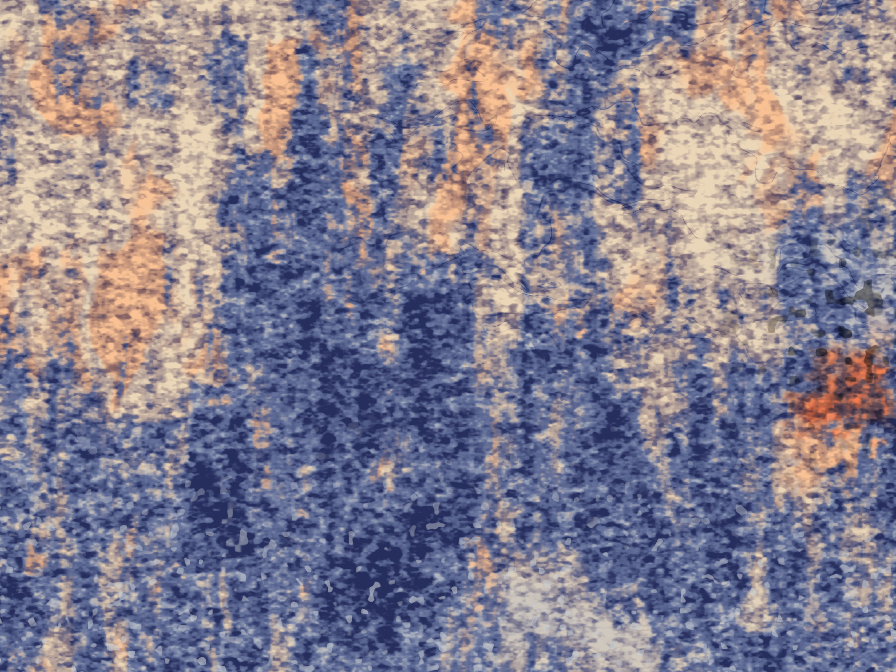
Give the GLSL for this texture, as a WebGL 2 fragment shader.

```glsl
#version 300 es
precision highp float;
uniform vec2 u_resolution;
out vec4 fragColor;

vec3 hash3(vec2 p) {
    vec3 q = fract(p.xyx * vec3(0.1031, 0.1030, 0.0973));
    q += dot(q, q.yxz + 33.33);
    return fract((q.xxy + q.yzz) * q.zyx);
}

// Smooth cellular noise: random values of scattered points, blended by distance
float cells(vec2 p) {
    vec2 cell = floor(p), local = p - cell;
    float sum = 0.0, total = 0.0;
    for (int y = -1; y <= 1; y++)
    for (int x = -1; x <= 1; x++) {
        vec2 offset = vec2(x, y);
        vec3 h = hash3(cell + offset + 100.0);
        vec2 d = offset + 0.15 + 0.7 * h.xy - local;
        float weight = exp(-6.0 * dot(d, d));
        sum += weight * (2.0 * h.z - 1.0);
        total += weight;
    }
    return sum / total;
}

float layers(vec2 p, int octaves) {
    float sum = 0.0, amp = 1.0;
    for (int i = 0; i < octaves; i++) {
        sum += amp * cells(p);
        p = p * 2.07 + vec2(17.3, 9.1);
        amp *= 0.58;
    }
    return sum;
}

float blob(vec2 p, vec2 centre, vec2 radius) {
    vec2 d = (p - centre) / radius;
    return exp(-dot(d, d));
}

// Broad layout: positive where pale plaster shows, negative where blue paint stays
float plasterLayout(vec2 p) {
    float v = mix(-0.34, 0.30, smoothstep(0.22, 0.66, p.y));
    v -= 0.55 * blob(p, vec2(0.62, 0.46), vec2(0.33, 0.20));
    v -= 0.42 * blob(p, vec2(0.45, 0.72), vec2(0.11, 0.13));
    v -= 0.50 * blob(p, vec2(0.93, 0.95), vec2(0.10, 0.09));
    v -= 0.40 * blob(p, vec2(0.84, 0.73), vec2(0.15, 0.06));
    v -= 0.25 * blob(p, vec2(1.33, 0.85), vec2(0.08, 0.20));
    v += 0.25 * blob(p, vec2(0.14, 0.72), vec2(0.20, 0.25));
    v += 0.25 * blob(p, vec2(0.12, 0.36), vec2(0.18, 0.12));
    v += 0.35 * blob(p, vec2(1.12, 0.82), vec2(0.18, 0.18));
    v += 0.35 * blob(p, vec2(0.71, 0.67), vec2(0.10, 0.06));
    v += 0.62 * blob(p, vec2(0.88, 0.06), vec2(0.18, 0.08));
    v += 0.35 * blob(p, vec2(1.22, 0.22), vec2(0.14, 0.16));
    return v;
}

void main() {
    vec2 p = gl_FragCoord.xy / u_resolution.y;
    vec2 warp = vec2(layers(p * 7.0, 3), layers(p * 7.0 + 40.0, 3));
    vec2 q = p + 0.035 * warp;

    // Worn patches, vertical runs and fine sideways grain
    float patches = layers(q * vec2(7.0, 8.0) + 5.0, 5);
    float runs = layers((p + 0.004 * warp) * vec2(27.0, 4.5) + 60.0, 4);
    float strands = cells(p * vec2(62.0, 12.0) + 21.0);
    float grain = layers(p * vec2(82.0, 135.0), 2);
    float chips = layers(p * vec2(34.0, 48.0) + 80.0, 2);

    float cover = plasterLayout(q) + 0.30 * patches + 0.34 * runs
                + 0.14 * strands + 0.14 * chips;

    // Broken, mostly level cracks
    float ridge = abs(layers(q * vec2(4.5, 11.0) + 31.0, 4));
    float crack = (1.0 - smoothstep(0.0, 0.10, ridge))
                * smoothstep(0.35, 0.60, p.y) * smoothstep(0.2, 0.8, p.x);

    float tone = 0.50 + 0.40 * cover + 0.27 * grain + 0.08 * chips - 0.20 * crack;
    float warmth = smoothstep(-0.26, 0.24, cover + 0.16 * grain - 0.15 * crack);

    // Pale mineral wash on the right and along the foot
    float wash = blob(q, vec2(1.29, 0.56), vec2(0.13, 0.10))
               + 0.7 * blob(q, vec2(0.80, 0.06), vec2(0.32, 0.09));
    warmth *= 1.0 - 0.75 * clamp(wash, 0.0, 1.0);
    tone += 0.10 * wash;

    // Blue paint from navy to grey, plaster from plum to cream
    vec3 paint = mix(vec3(0.15, 0.18, 0.37), vec3(0.37, 0.42, 0.59), smoothstep(0.0, 0.42, tone));
    paint = mix(paint, vec3(0.69, 0.72, 0.77), smoothstep(0.36, 0.85, tone));
    vec3 plaster = mix(vec3(0.27, 0.22, 0.34), vec3(0.51, 0.44, 0.49), smoothstep(0.05, 0.42, tone));
    plaster = mix(plaster, vec3(0.72, 0.64, 0.60), smoothstep(0.38, 0.64, tone));
    plaster = mix(plaster, vec3(0.92, 0.84, 0.72), smoothstep(0.60, 0.98, tone));

    // Ochre stains running down the plaster
    float stain = smoothstep(0.05, 0.75, layers(q * vec2(13.0, 5.0) + 90.0, 3));
    plaster = mix(plaster, plaster * vec3(1.08, 0.87, 0.74), 0.75 * stain);
    vec3 color = mix(paint, plaster, warmth);

    // Rust at the right edge, with dark pits around it
    float rust = blob(q, vec2(1.27, 0.40), vec2(0.08, 0.05));
    color = mix(color, color * vec3(1.0, 0.66, 0.54), smoothstep(0.2, 0.7, rust + 0.2 * chips));
    float pits = smoothstep(0.45, 0.75, cells(p * 70.0 + 11.0));
    color *= 1.0 - 0.5 * pits * blob(p, vec2(1.25, 0.50), vec2(0.14, 0.16));

    // Light flecks on the lower part
    float flecks = smoothstep(0.60, 0.85, cells(p * 95.0 + 7.0)) * smoothstep(0.5, 0.1, p.y);
    color = mix(color, vec3(0.78, 0.80, 0.82), 0.6 * flecks);

    fragColor = vec4(clamp(color, 0.0, 1.0), 1.0);
}
```
